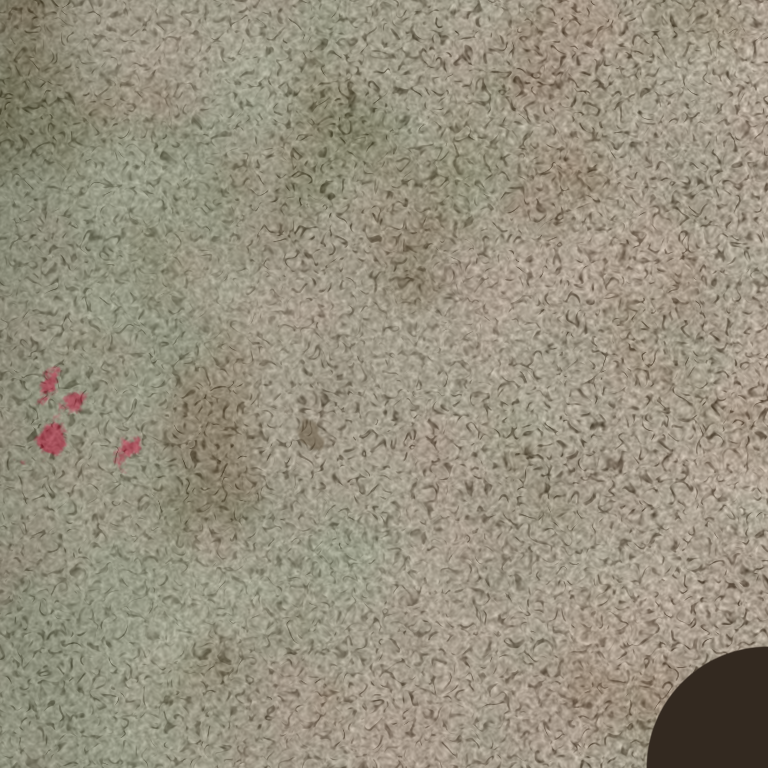
Give the GLSL for this texture, as a Shadertoy shader.

```glsl
// Worn beige cut-pile carpet with faint soiling, pink stains and a dark round corner.

const vec3 PILE_COLOR = vec3(0.645, 0.620, 0.556);
const vec3 SOIL_TINT = vec3(-0.075, -0.090, -0.105);
const vec3 GREEN_TINT = vec3(-0.030, 0.004, -0.008);
const vec3 ROSE_TINT = vec3(0.022, -0.004, 0.002);
const vec3 GAP_SHADE = vec3(0.200, 0.205, 0.205);
const vec3 PINK_STAIN = vec3(0.72, 0.27, 0.35);
const vec3 BROWN_SPOT = vec3(0.45, 0.40, 0.32);
const vec3 CORNER_COLOR = vec3(0.20, 0.16, 0.125);

const float GAP_SCALE = 74.0;      // curled gaps between tufts
const float TUFT_SCALE = 125.0;    // lit yarn ends
const float FIBRE_SCALE = 235.0;   // finest grain
const float TUFT_CONTRAST = 0.19;
const float FIBRE_CONTRAST = 0.12;
const float CORNER_RADIUS = 0.158;
const vec2 SPOT_CENTER = vec2(0.405, 0.434);

// Stains: centre x, centre y, radius
const int STAIN_COUNT = 4;
const vec3 STAINS[STAIN_COUNT] = vec3[](
    vec3(0.064, 0.428, 0.027), vec3(0.096, 0.476, 0.021),
    vec3(0.168, 0.414, 0.021), vec3(0.058, 0.490, 0.020));

vec2 hash22(vec2 p) {
    vec3 q = fract(p.xyx * vec3(0.1031, 0.1030, 0.0973));
    q += dot(q, q.yzx + 33.33);
    return fract((q.xx + q.yz) * q.zy);
}

float cornerSlope(vec2 cell, vec2 offset) {
    return dot(hash22(cell) * 2.0 - 1.0, offset);
}

// Gradient noise, centred on zero
float noise(vec2 p) {
    vec2 i = floor(p), f = fract(p);
    vec2 u = f * f * f * (f * (f * 6.0 - 15.0) + 10.0);
    vec2 e = vec2(1.0, 0.0);
    return mix(mix(cornerSlope(i, f), cornerSlope(i + e, f - e), u.x),
               mix(cornerSlope(i + e.yx, f - e.yx), cornerSlope(i + 1.0, f - 1.0), u.x), u.y);
}

float fbm(vec2 p) {
    const mat2 turn = mat2(1.6, 1.2, -1.2, 1.6);
    float sum = 0.0, gain = 1.0;
    for (int i = 0; i < 4; i++) {
        sum += gain * noise(p);
        p = turn * p + 17.3;
        gain *= 0.55;
    }
    return sum;
}

// Short curled dark lines: broken zero crossings of a noise field
float pileGaps(vec2 p) {
    float line = 1.0 - smoothstep(0.02, 0.16, abs(noise(p)));
    float broken = smoothstep(-0.08, 0.24, noise(p * 1.15 + 61.7));
    return line * broken;
}

// Pile brightness from yarn ends and fibres
float pileLight(vec2 p) {
    const mat2 lean = mat2(0.8, 0.6, -0.6, 0.8);
    float tuft = noise(lean * p * TUFT_SCALE + 140.0);
    float fibre = noise(lean * p.yx * FIBRE_SCALE + 310.0);
    return TUFT_CONTRAST * tuft + FIBRE_CONTRAST * fibre;
}

// Broad uneven wear and light across the floor
vec3 floorTone(vec2 uv) {
    float soil = smoothstep(0.02, 0.75, fbm(uv * 4.0 + 8.4) + 0.18 * uv.y);
    float green = smoothstep(-0.15, 0.45, fbm(uv * 3.0 + 43.0) + 0.35 - 0.6 * uv.x);
    float rose = smoothstep(-0.2, 0.5, fbm(uv * 5.0 + 90.0) + 0.5 * uv.x - 0.2);
    float light = 0.045 * (uv.x - 0.5) + 0.05 * fbm(uv * 7.0 + 25.0);
    light -= 0.07 * (1.0 - smoothstep(0.0, 0.16, uv.x)) * (0.4 + 0.6 * uv.y);
    return PILE_COLOR + light + soil * SOIL_TINT + green * GREEN_TINT + rose * ROSE_TINT;
}

float stainMask(vec2 uv) {
    float ragged = fbm(uv * 34.0 + 12.0);
    float mask = 0.0;
    for (int i = 0; i < STAIN_COUNT; i++) {
        vec2 d = (uv - STAINS[i].xy) / STAINS[i].z;
        d.x -= 0.35 * d.y;
        float reach = length(d * vec2(1.35, 0.9)) + 1.5 * ragged;
        mask = max(mask, 1.0 - smoothstep(0.25, 1.05, reach));
    }
    return mask;
}

float spotMask(vec2 uv) {
    vec2 d = uv - SPOT_CENTER;
    d = vec2(d.x + 0.5 * d.y, d.y - 0.2 * d.x);
    float reach = length(d / vec2(0.016, 0.025)) + 0.7 * noise(uv * 70.0);
    return 1.0 - smoothstep(0.65, 1.1, reach);
}

void mainImage(out vec4 fragColor, in vec2 fragCoord) {
    vec2 uv = fragCoord / iResolution.xy;
    float pixel = 1.0 / iResolution.y;

    // Carpet pile, crisper towards the right
    vec2 warp = vec2(noise(uv * 45.0), noise(uv * 45.0 + 77.0)) * 0.012;
    float relief = clamp(0.65 + 0.5 * uv.x + 0.5 * fbm(uv * 6.0 + 55.0), 0.4, 1.3);
    vec3 color = floorTone(uv);
    color += pileLight(uv + 0.4 * warp) * mix(0.75, 1.15, uv.x);
    color -= GAP_SHADE * relief * pileGaps((uv + warp) * GAP_SCALE + 20.0);

    // Spills keep some of the pile texture
    vec3 texture_ = color - PILE_COLOR;
    color = mix(color, PINK_STAIN + 0.7 * texture_, 0.75 * stainMask(uv));
    color = mix(color, BROWN_SPOT + 0.3 * texture_, 0.7 * spotMask(uv));

    // Dark round object in the lower right corner
    float edge = length(uv - vec2(1.0, 0.0)) - CORNER_RADIUS;
    color = mix(CORNER_COLOR, color, smoothstep(-pixel, pixel, edge));

    fragColor = vec4(clamp(color, 0.0, 1.0), 1.0);
}
```
